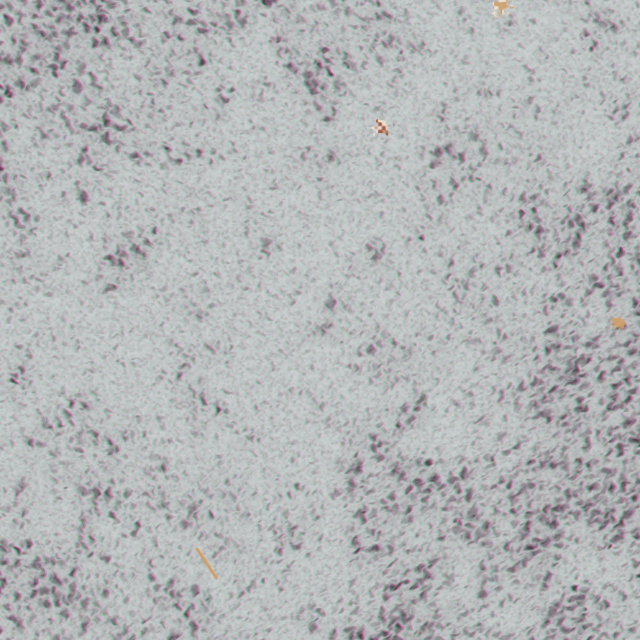
Give the GLSL for this texture, as a three.js fragment shader.

```glsl
varying vec2 vUv;

const vec3 PAPER = vec3(0.762, 0.786, 0.783);
const vec3 INK = vec3(0.27, 0.18, 0.25);
const vec3 RUST = vec3(0.62, 0.30, 0.18);
const vec3 OCHRE = vec3(0.82, 0.62, 0.40);
const vec3 CREAM = vec3(0.95, 0.89, 0.82);

const float FINE_SCALE = 150.0;    // cells across the canvas
const float MEDIUM_SCALE = 98.0;
const float COARSE_SCALE = 66.0;
const float FINE_INK = 0.165;
const float MEDIUM_INK = 0.33;
const float COARSE_INK = 0.54;
const float STAIN = 0.09;          // broad darkening of dense parts
const float GRAIN = 0.06;
const float LEFT_LEAN = 2.15;      // long axis of the specks, radians
const float RIGHT_LEAN = 0.90;
const float LEAN_SPREAD = 1.6;
const float STRETCH = 1.32;
const vec2 FRINGE = vec2(0.0027, 0.0007);

vec3 hash3(vec2 p) {
  vec3 q = fract(p.xyx * vec3(0.1031, 0.1030, 0.0973));
  q += dot(q, q.yxz + 33.33);
  return fract((q.xxy + q.yzz) * q.zyx);
}

float valueNoise(vec2 p) {
  vec2 cell = floor(p);
  vec2 f = fract(p);
  f = f * f * (3.0 - 2.0 * f);
  float low = mix(hash3(cell).x, hash3(cell + vec2(1.0, 0.0)).x, f.x);
  float high = mix(hash3(cell + vec2(0.0, 1.0)).x, hash3(cell + 1.0).x, f.x);
  return mix(low, high, f.y);
}

float segmentDistance(vec2 p, vec2 a, vec2 b) {
  vec2 ab = b - a;
  return length(p - a - ab * clamp(dot(p - a, ab) / dot(ab, ab), 0.0, 1.0));
}

// Soft stretched grains, one per cell; cover sets how many and how large
float specks(vec2 p, float scale, float cover, float lean) {
  vec2 q = p * scale;
  vec2 cell = floor(q);
  float mark = 0.0;
  for (int j = -1; j <= 1; j++) {
    for (int i = -1; i <= 1; i++) {
      vec2 id = cell + vec2(float(i), float(j));
      vec3 rnd = hash3(id + scale);
      vec3 trait = hash3(id + scale * 2.0 + 7.0);
      float angle = lean + (rnd.z - 0.5) * LEAN_SPREAD;
      vec2 axis = vec2(cos(angle), sin(angle));
      vec2 d = q - id - rnd.xy;
      d = vec2(dot(d, axis) / STRETCH, dot(d, vec2(-axis.y, axis.x)) * STRETCH);
      float presence = clamp((cover - trait.x) * 2.5, 0.0, 1.0);
      float radius = max(presence * mix(0.45, 0.75, trait.y), 0.001);
      float grain = 1.0 - smoothstep(radius * 0.25, radius, length(d));
      mark = max(mark, grain * presence * mix(0.5, 1.0, trait.z));
    }
  }
  return mark;
}

// Worn diagonal band between two dense sides, with a crease and a corner
float density(vec2 p) {
  float upperLeft = smoothstep(0.36, 0.85, p.y - 0.6 * p.x);
  float lowerRight = smoothstep(0.18, 0.66, p.x - 0.6 * p.y);
  lowerRight *= 1.0 - 0.45 * smoothstep(0.5, 0.75, p.y);
  float corner = 1.0 - smoothstep(0.05, 0.27, length(p));
  float foot = 0.45 * (1.0 - smoothstep(0.1, 0.55, p.y));
  float creaseGap = segmentDistance(p, vec2(0.36, 0.06), vec2(0.66, 0.36)) / 0.022;
  float crease = 0.85 * exp(-creaseGap * creaseGap);
  float dense = max(max(upperLeft, lowerRight), max(corner, max(foot, crease)));
  float clump = 0.45 * valueNoise(p * 10.0) + 0.55 * valueNoise(p * 29.0 + 5.0);
  return clamp(0.05 + dense * 0.62 + (clump - 0.5) * 1.5, 0.0, 1.0);
}

float inkAt(vec2 p, float dense, float lean) {
  // Layered sines roughen the outlines
  p += 0.0016 * sin(p.yx * vec2(340.0, 290.0) + 2.0 * sin(p * vec2(97.0, 123.0)));
  float ink = FINE_INK * specks(p, FINE_SCALE, 0.85, lean);
  ink += MEDIUM_INK * specks(p, MEDIUM_SCALE, 0.40 + 0.45 * dense, lean);
  ink += COARSE_INK * specks(p, COARSE_SCALE, 0.07 + 0.95 * dense, lean);
  return min(ink + STAIN * dense, 0.9);
}

// Crumpled scrap of leaf, mottled between two tints
vec3 addLeaf(vec3 color, vec2 p, vec2 center, float size, vec3 dark, vec3 light) {
  float rough = valueNoise(p * 190.0);
  float gap = length(p - center) / size + (rough - 0.5) * 1.3;
  vec3 tint = mix(dark, light, smoothstep(0.3, 0.7, valueNoise(p * 160.0 + 9.0)));
  return mix(color, tint, 0.85 * (1.0 - smoothstep(0.5, 1.0, gap)));
}

void main() {
  vec2 p = vUv;
  float dense = density(p);
  float lean = mix(LEFT_LEAN, RIGHT_LEAN, smoothstep(-0.2, 0.5, p.x - p.y));

  // Shifted channels leave green and mauve fringes
  vec3 ink = vec3(inkAt(p + FRINGE, dense, lean),
                  inkAt(p, dense, lean),
                  inkAt(p + FRINGE * 0.45, dense, lean));
  vec3 color = mix(PAPER, INK, ink);
  color += GRAIN * (valueNoise(p * 250.0) - 0.5);

  // Leaf scraps and a dry needle
  color = addLeaf(color, p, vec2(0.782, 0.993), 0.018, OCHRE, CREAM);
  color = addLeaf(color, p, vec2(0.597, 0.800), 0.015, RUST, CREAM);
  color = addLeaf(color, p, vec2(0.965, 0.496), 0.011, OCHRE, OCHRE);
  float needle = segmentDistance(p, vec2(0.308, 0.142), vec2(0.338, 0.097));
  color = mix(color, OCHRE, 1.0 - smoothstep(0.001, 0.0035, needle));

  gl_FragColor = vec4(color, 1.0);
}
```
